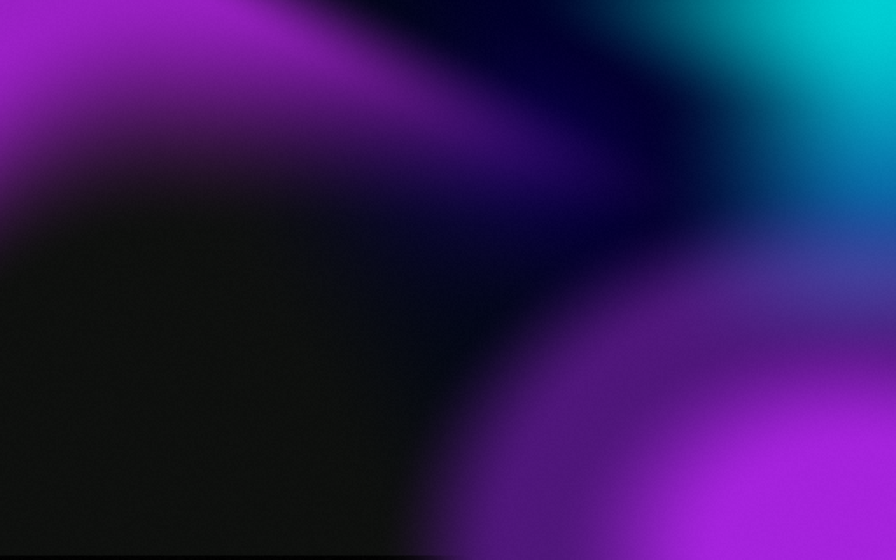
A Shadertoy shader for this background:

```glsl
// Soft violet, teal and magenta glows drifting over a charcoal and navy backdrop.

const float ASPECT = 1.6;

const vec3 CHARCOAL = vec3(0.055, 0.062, 0.055);
const vec3 INK      = vec3(0.008, 0.026, 0.085);
const vec3 NAVY     = vec3(0.000, 0.000, 0.150);
const vec3 INDIGO   = vec3(0.045, 0.000, 0.150);
const vec3 VIOLET   = vec3(0.605, 0.125, 0.775);
const vec3 TEAL     = vec3(0.000, 0.805, 0.825);
const vec3 AZURE    = vec3(0.040, 0.340, 0.620);
const vec3 PLUM     = vec3(0.310, 0.086, 0.480);
const vec3 SLATE    = vec3(0.255, 0.255, 0.610);
const vec3 MAGENTA  = vec3(0.645, 0.137, 0.865);

// Falls smoothly from 1 at "inner" to 0 at "outer".
float fade(float inner, float outer, float v) {
    return 1.0 - smoothstep(inner, outer, v);
}

// Radius in an elliptical space: 1 lies on the ellipse.
float ellipse(vec2 p, vec2 center, vec2 radii) {
    return length((p - center) / radii);
}

float hash(vec2 cell) {
    vec3 h = fract(vec3(cell.xyx) * 0.1031);
    h += dot(h, h.yzx + 33.33);
    return fract((h.x + h.y) * h.z);
}

// Charcoal at lower left, passing through ink to navy at upper right.
vec3 backdrop(vec2 p) {
    float along = p.x + 0.5 * (p.y - 0.375);
    vec3 color = mix(CHARCOAL, INK, smoothstep(0.50, 0.92, along));
    return mix(color, NAVY, smoothstep(0.88, 1.24, along));
}

// Violet sheet hanging from the top, cut off along a diagonal.
float violetSheet(vec2 p) {
    float depth = 1.0 - p.y;
    float leftSag = max(1.0 - p.x / 0.3, 0.0);
    float hanging = fade(-0.04, 0.42, depth - 0.115 * leftSag * leftSag);
    float across = dot(vec2(p.x - 0.521, depth), vec2(0.485, -0.874));
    return hanging * fade(-0.083, 0.083, across);
}

// Teal corner whose left edge moves right with depth.
float tealCorner(vec2 p) {
    float lean = smoothstep(0.0, 0.21, 1.0 - p.y);
    float start = mix(0.917, 1.146, lean);
    float end = mix(1.562, 1.594, lean);
    return smoothstep(start, end, p.x);
}

void mainImage(out vec4 fragColor, in vec2 fragCoord) {
    vec2 uv = fragCoord / iResolution.xy;
    vec2 p = uv * vec2(ASPECT, 1.0);
    float depth = 1.0 - p.y;

    vec3 color = backdrop(p);

    // Indigo haze around the tip of the violet sheet
    float haze = ellipse(p, vec2(0.88, 0.70), vec2(0.26, 0.18));
    color += INDIGO * exp(-haze * haze);
    color = mix(color, VIOLET, violetSheet(p));

    // Teal corner, turning azure downward
    vec3 corner = mix(TEAL, AZURE, smoothstep(0.0, 0.46, depth));
    color = mix(color, corner, tealCorner(p));

    // Plum body at lower right, with a slate upper rim and magenta core
    float rim = smoothstep(0.33, 0.54, p.y) * smoothstep(1.13, 1.56, p.x);
    float body = ellipse(p, vec2(1.50, 0.0), vec2(0.698, 0.573));
    float core = ellipse(p, vec2(1.54, 0.0), vec2(0.417, 0.323));
    vec3 bodyColor = mix(PLUM, SLATE, rim);
    bodyColor = mix(bodyColor, MAGENTA, fade(0.6, 1.35, core));
    color = mix(color, bodyColor, fade(0.85, 1.19, body));

    // Thin dark strip along the lower left border
    float strip = fade(0.006, 0.010, p.y) * fade(0.65, 0.85, p.x);
    color *= 1.0 - 0.9 * strip;

    // Fine grain
    color += 0.012 * (hash(floor(uv * vec2(512.0, 320.0))) - 0.5);

    fragColor = vec4(clamp(color, 0.0, 1.0), 1.0);
}
```
